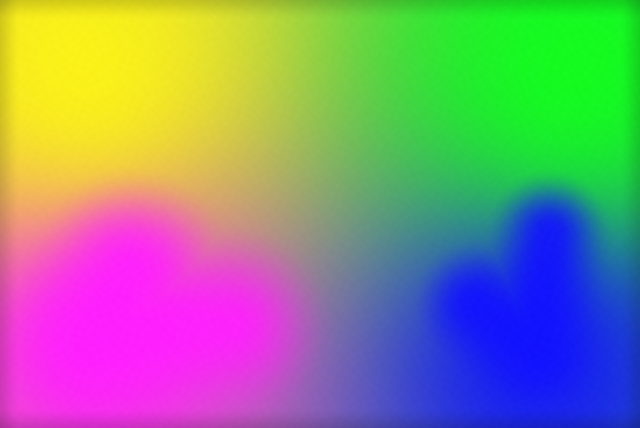
Reproduce this background procedurally as a WebGL 1 fragment shader.

```glsl
precision highp float;

uniform vec2 u_resolution;

// Corner colours
const vec3 YELLOW  = vec3(0.99, 0.96, 0.08);
const vec3 GREEN   = vec3(0.07, 1.00, 0.11);
const vec3 MAGENTA = vec3(1.00, 0.12, 1.00);
const vec3 BLUE    = vec3(0.07, 0.07, 1.00);

// Colour centres, in canvas heights
const vec2 YELLOW_POS  = vec2(0.195, 0.840);
const vec2 GREEN_POS   = vec2(1.345, 0.840);
const vec2 MAGENTA_POS = vec2(0.230, 0.210);
const vec2 BLUE_POS    = vec2(1.260, 0.180);

// Tips of the arms that reach out from the lower centres
const vec2 MAGENTA_TOP  = vec2(0.310, 0.370);
const vec2 MAGENTA_SIDE = vec2(0.540, 0.240);
const vec2 BLUE_TOP     = vec2(1.288, 0.455);
const vec2 BLUE_SIDE    = vec2(1.115, 0.290);

const float ASPECT = 1.5;
const float FALLOFF = 2.4;
const float CENTRE_SOFTNESS = 0.02;
const float LOWER_WEIGHT = 0.55;
const float MAGENTA_REACH = 0.25;
const float BLUE_REACH = 0.155;
const float GLOW_STRENGTH = 0.92;
const float EDGE_WIDTH = 0.05;
const float EDGE_SHADE = 0.82;
const float RIPPLE_FREQUENCY = 190.0;
const float RIPPLE_STRENGTH = 0.004;

float segmentDistance(vec2 p, vec2 a, vec2 b) {
  vec2 ab = b - a;
  float t = clamp(dot(p - a, ab) / dot(ab, ab), 0.0, 1.0);
  return length(p - a - ab * t);
}

float centreWeight(vec2 p, vec2 centre) {
  vec2 offset = p - centre;
  return pow(dot(offset, offset) + CENTRE_SOFTNESS, -0.5 * FALLOFF);
}

// Inverse-distance blend of the four centres
vec3 meshGradient(vec2 p) {
  float y = centreWeight(p, YELLOW_POS);
  float g = centreWeight(p, GREEN_POS);
  float m = centreWeight(p, MAGENTA_POS) * LOWER_WEIGHT;
  float b = centreWeight(p, BLUE_POS) * LOWER_WEIGHT;
  return (YELLOW * y + GREEN * g + MAGENTA * m + BLUE * b) / (y + g + m + b);
}

// Soft two-armed blob
float armGlow(vec2 p, vec2 centre, vec2 tipA, vec2 tipB, float reach) {
  float d = min(segmentDistance(p, centre, tipA), segmentDistance(p, centre, tipB));
  return GLOW_STRENGTH * (1.0 - smoothstep(0.01, reach, d));
}

// Faint uneven texture from crossed sines
float ripple(vec2 p) {
  vec2 q = p * RIPPLE_FREQUENCY;
  return sin(q.x + 2.0 * sin(q.y * 0.31)) * sin(q.y + 2.0 * sin(q.x * 0.27));
}

void main() {
  vec2 uv = gl_FragCoord.xy / u_resolution;
  vec2 p = uv * vec2(ASPECT, 1.0);

  vec3 color = meshGradient(p);
  color = mix(color, MAGENTA,
              armGlow(p, MAGENTA_POS, MAGENTA_TOP, MAGENTA_SIDE, MAGENTA_REACH));
  color = mix(color, BLUE,
              armGlow(p, BLUE_POS, BLUE_TOP, BLUE_SIDE, BLUE_REACH));

  // Thin shade along the border
  vec2 inset = min(p, vec2(ASPECT, 1.0) - p);
  vec2 shade = mix(vec2(EDGE_SHADE), vec2(1.0), smoothstep(-EDGE_WIDTH * 0.3, EDGE_WIDTH, inset));
  color *= shade.x * shade.y;
  color += RIPPLE_STRENGTH * ripple(p);

  gl_FragColor = vec4(color, 1.0);
}
```
